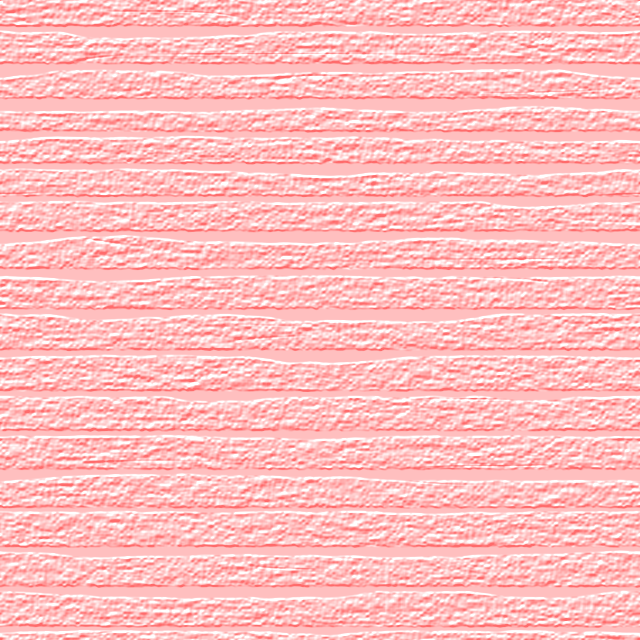
This texture is drawn by a three.js fragment shader. Its source:

```glsl
// Pink embossed wood siding: 17 rough horizontal boards split by thin wavy grooves.
// A tiling height field (board profile, grain, fibres, cracks) is lit from
// the upper left by comparing each height with its neighbour toward the light.

varying vec2 vUv;

const float ROWS = 17.0;

float hash(vec2 p) {
  vec3 q = fract(vec3(p.xyx) * 0.1031);
  q += dot(q, q.yzx + 33.33);
  return fract((q.x + q.y) * q.z);
}

// Value noise with a whole number of cells across the canvas, so it tiles
float noise(vec2 uv, vec2 cells) {
  vec2 p = uv * cells;
  vec2 i = floor(p);
  vec2 f = fract(p);
  f = f * f * (3.0 - 2.0 * f);
  float a = hash(mod(i, cells));
  float b = hash(mod(i + vec2(1.0, 0.0), cells));
  float c = hash(mod(i + vec2(0.0, 1.0), cells));
  float d = hash(mod(i + 1.0, cells));
  return mix(mix(a, b, f.x), mix(c, d, f.x), f.y);
}

// Distance from the top to the groove above a board; board heights drift slowly
float grooveY(float row) {
  float a = 6.28319 * row / ROWS;
  return 0.026 + row / ROWS + 0.013 * cos(a) - 0.0052 * sin(a)
       + 0.0052 * cos(2.0 * a - 1.11);
}

// Raised board: straight lower edge, wandering upper edge
float boardProfile(vec2 p) {
  float row = floor((p.y - 0.026) * ROWS);
  row += step(grooveY(row + 1.0), p.y) - step(p.y, grooveY(row));

  vec2 along = vec2(p.x, row / ROWS);
  float gap = 0.002 + 0.005 * hash(vec2(mod(row, ROWS), 7.0));
  gap += 0.011 * smoothstep(0.45, 1.0, noise(along, vec2(6.0, ROWS)));
  gap += 0.003 * noise(along, vec2(31.0, ROWS));
  float ragged = 0.0022 * noise(along, vec2(150.0, ROWS));

  float top = grooveY(row) + gap;
  float bottom = grooveY(row + 1.0) - ragged;
  return smoothstep(top, top + 0.004, p.y)
       * (1.0 - smoothstep(bottom - 0.004, bottom, p.y));
}

// Fine grain, clumps and long fibres, centred on zero
float woodGrain(vec2 p) {
  vec2 q = p + vec2(0.0, 0.006 * noise(p, vec2(11.0, 23.0)));
  float fibrous = noise(p, vec2(5.0, 34.0));
  float h = 0.40 * (noise(q, vec2(190.0, 230.0)) - 0.5);
  h += 0.42 * (noise(q, vec2(85.0, 140.0)) - 0.5);
  h += (0.22 + 0.22 * fibrous) * (noise(q, vec2(27.0, 165.0)) - 0.5);
  h += 0.22 * fibrous * (noise(q, vec2(9.0, 210.0)) - 0.5);
  return h;
}

// Sparse, gently sloping cracks along contours of stretched noise
float crack(vec2 p) {
  float line = abs(noise(p, vec2(4.0, 31.0)) - 0.5);
  float patchMask = smoothstep(0.62, 0.8, noise(p, vec2(5.0, 19.0)));
  return patchMask * (1.0 - smoothstep(0.0, 0.045, line));
}

float height(vec2 p) {
  return boardProfile(p) * (0.29 + woodGrain(p) - 0.18 * crack(p));
}

void main() {
  vec2 p = vec2(vUv.x, 1.0 - vUv.y);

  // Relief lighting around the flat groove tone
  vec2 toLight = vec2(-0.0013, -0.0026);
  float relief = height(p) - height(p + toLight);
  float tone = clamp(0.75 + 1.1 * relief, 0.42, 1.0);

  gl_FragColor = vec4(1.0, tone, tone, 1.0);
}
```
